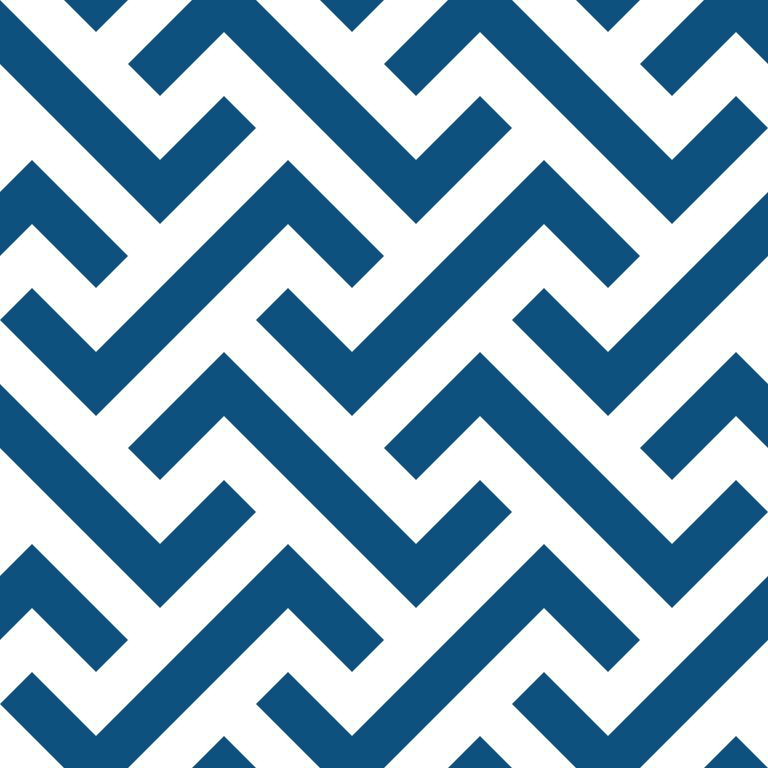
Give the GLSL for this pattern, as a WebGL 1 fragment shader.

```glsl
precision highp float;
// Interlocking diagonal Z-shaped bars in flat blue on white, 3 repeats across and 2 down.
// Each repeat is 8 by 12 units and holds one bar plus its upside-down copy, shifted by
// half a repeat; a bar is the union of two boxes in coordinates turned by 45 degrees.
uniform vec2 u_resolution;

// Signed distance to a bar centred at the origin.
float hookedBar(vec2 p) {
  vec2 q = vec2(p.x + p.y, p.y - p.x);
  if (q.x < 0.0) q = -q; // half-turn symmetry: fold both hooks onto one
  float stem = max(q.x - 7.0, abs(q.y) - 1.0);
  float hook = max(abs(q.x - 6.0) - 1.0, abs(q.y + 2.0) - 3.0);
  return min(stem, hook) * 0.70710678;
}

// Distance to the nearest bar of one lattice; bars are wider than a repeat.
float barLattice(vec2 p) {
  vec2 repeatSize = vec2(8.0, 12.0);
  vec2 local = (fract(p / repeatSize + 0.5) - 0.5) * repeatSize;
  float d = 100.0;
  for (int i = -1; i <= 1; i++) {
    d = min(d, hookedBar(local - vec2(float(i) * repeatSize.x, 0.0)));
  }
  return d;
}

void main() {
  vec2 p = gl_FragCoord.xy / u_resolution * 24.0;
  float pixelSize = 24.0 / min(u_resolution.x, u_resolution.y);

  // Rising bars, and falling bars mirrored vertically.
  float rising = barLattice(p - vec2(6.0, 3.0));
  float falling = barLattice((p - vec2(2.0, 9.0)) * vec2(1.0, -1.0));

  // Blue bars with an edge one pixel wide.
  float coverage = clamp(0.5 - min(rising, falling) / pixelSize, 0.0, 1.0);
  gl_FragColor = vec4(mix(vec3(1.0), vec3(0.05, 0.32, 0.493), coverage), 1.0);
}
```
